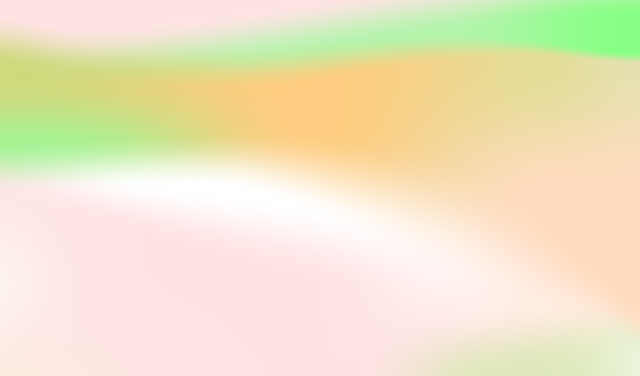
Reproduce this background procedurally as a Shadertoy shader.

```glsl
// Soft step centred on an edge
float ramp(float edge, float halfWidth, float t) {
    return smoothstep(edge - halfWidth, edge + halfWidth, t);
}

// Round falloff, one at its centre
float glow(vec2 p, vec2 centre, vec2 radius) {
    vec2 q = (p - centre) / radius;
    return exp(-dot(q, q));
}

void mainImage(out vec4 fragColor, in vec2 fragCoord) {
    vec2 uv = fragCoord / iResolution.xy;
    float x = uv.x;
    float depth = 1.0 - uv.y;
    vec2 p = vec2(x, depth);

    vec3 pink = vec3(1.0, 0.892, 0.896);
    vec3 mint = vec3(0.70, 0.96, 0.67);
    vec3 vividGreen = vec3(0.53, 1.0, 0.52);
    vec3 olive = vec3(0.81, 0.85, 0.49);
    vec3 amber = vec3(0.995, 0.80, 0.50);
    vec3 sand = vec3(0.89, 0.87, 0.60);
    vec3 peach = vec3(1.0, 0.86, 0.745);

    // Curves of the band edges, measured down from the top
    float greenEdge = mix(0.142, -0.03, smoothstep(0.1, 1.0, x)) - 0.035 * exp(-x * x * 150.0);
    float amberEdge = 0.18 - 0.055 * smoothstep(0.35, 0.75, x) + 0.03 * smoothstep(0.8, 1.0, x);
    float bend = max(x - 0.35, 0.0) / 0.65;
    float lowerEdge = 0.445 - 0.02 * smoothstep(0.0, 0.3, x) + 0.445 * pow(bend, 1.7);
    float pinkEdge = 0.49 + 0.34 * pow(x, 1.15);

    // Upper green ribbon, olive at the left
    vec3 ribbon = mix(mix(olive, mint, smoothstep(0.0, 0.42, x)), vividGreen, smoothstep(0.7, 0.98, x));
    vec3 upper = mix(pink, ribbon, ramp(greenEdge, 0.075, depth));

    // Warm body, from olive through amber to sand and peach
    vec3 warm = mix(olive, amber, smoothstep(0.03, 0.46, x));
    warm = mix(warm, sand, smoothstep(0.5, 0.88, x));
    warm = mix(warm, vec3(0.90, 0.88, 0.69), smoothstep(0.85, 1.0, x));
    warm = mix(warm, peach, smoothstep(0.5, 0.9, x + 0.3 * (depth - 0.4)) * smoothstep(0.17, 0.52, depth));
    float amberWidth = mix(0.06, 0.016, smoothstep(0.4, 1.0, x));
    upper = mix(upper, warm, ramp(amberEdge, amberWidth, depth));

    // Green underside on the left
    vec3 underside = vec3(0.64, 0.96, 0.58);
    upper = mix(upper, underside, smoothstep(0.22, 0.41, depth) * (1.0 - smoothstep(0.05, 0.48, x)));

    // Pale lower field with a white crest
    vec3 blush = mix(pink, vec3(1.0, 0.945, 0.935), smoothstep(0.5, 0.72, x) * (1.0 - smoothstep(0.72, 0.98, depth)));
    blush = mix(blush, vec3(1.0, 0.925, 0.87), smoothstep(0.65, 0.95, x));
    blush = mix(blush, vec3(0.985, 0.957, 0.94), 0.95 * glow(p, vec2(-0.02, 0.76), vec2(0.1, 0.18)));
    blush = mix(blush, vec3(0.99, 0.925, 0.87), 0.8 * glow(p, vec2(0.03, 1.04), vec2(0.17, 0.14)));
    float crest = (1.0 - ramp(pinkEdge, 0.045 + 0.11 * x, depth));
    crest *= smoothstep(-0.05, 0.22, x) * (1.0 - smoothstep(0.55, 0.88, x));
    vec3 lower = mix(blush, vec3(1.0), crest);

    // Green light along the lower right
    float rise = smoothstep(0.84, 1.02, depth + 0.05 * smoothstep(0.6, 1.0, x));
    lower = mix(lower, vec3(0.87, 0.91, 0.73), rise * smoothstep(0.55, 0.77, x));
    lower = mix(lower, vec3(0.93, 0.97, 0.88), 0.9 * glow(p, vec2(1.02, 0.97), vec2(0.09, 0.1)));

    float lowerWidth = 0.075 + 0.085 * smoothstep(0.3, 0.7, x) - 0.1 * smoothstep(0.75, 1.0, x);
    vec3 color = mix(upper, lower, ramp(lowerEdge, lowerWidth, depth));
    fragColor = vec4(color, 1.0);
}
```
